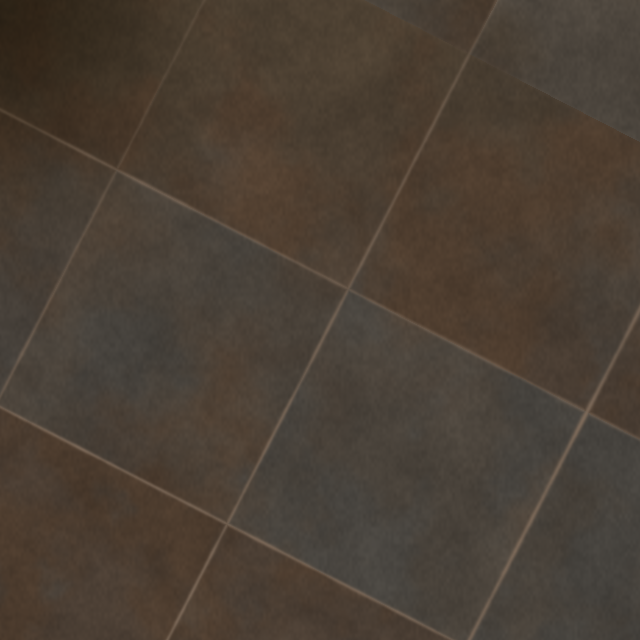
Give the GLSL for this texture, as a WebGL 1 fragment shader.

```glsl
precision highp float;
// Slanted floor of square slate tiles in brown, rust and warm grey with thin worn grout.
uniform vec2 u_resolution;

const float TILE_SIZE = 0.413;
const float TILT = 0.476;
const vec2 CORNER = vec2(0.5443, 0.5482);
const float GROUT_HALF_WIDTH = 0.0031;

const vec3 BROWN = vec3(0.297, 0.247, 0.205);
const vec3 RUST = vec3(0.312, 0.240, 0.180);
const vec3 OLIVE = vec3(0.292, 0.245, 0.190);
const vec3 SLATE = vec3(0.298, 0.270, 0.237);
const vec3 BLUE_GREY = vec3(0.277, 0.270, 0.255);
const vec3 GROUT = vec3(0.490, 0.415, 0.350);

float hash(vec2 p) {
  vec3 q = fract(vec3(p.xyx) * 0.1031);
  q += dot(q, q.yzx + 33.33);
  return fract((q.x + q.y) * q.z);
}

float noise(vec2 p) {
  vec2 i = floor(p);
  vec2 f = fract(p);
  f = f * f * (3.0 - 2.0 * f);
  float low = mix(hash(i), hash(i + vec2(1.0, 0.0)), f.x);
  float high = mix(hash(i + vec2(0.0, 1.0)), hash(i + vec2(1.0, 1.0)), f.x);
  return mix(low, high, f.y);
}

float fbm(vec2 p) {
  float sum = 0.0;
  float weight = 0.5;
  for (int i = 0; i < 5; i++) {
    sum += weight * noise(p);
    p = mat2(1.6, 1.2, -1.2, 1.6) * p + 7.3;
    weight *= 0.55;
  }
  return sum / 1.055;
}

// Canvas position to tile units; tiles widen slightly to the right.
vec2 toTileSpace(vec2 p) {
  vec2 d = p - CORNER;
  float c = cos(TILT);
  float s = sin(TILT);
  vec2 grid = vec2(c * d.x - s * d.y, s * d.x + c * d.y) / TILE_SIZE;
  grid.x -= 0.015 * grid.x * grid.x;
  return grid;
}

// Cloudy stone; alternate rows and the right-hand side turn greyer.
vec3 stoneColor(vec2 p, vec2 id) {
  vec2 q = p + 11.0 * vec2(hash(id + 40.0), hash(id + 73.0));
  float greyness = mix(0.25, 0.75, mod(id.y, 2.0)) + 0.15 * id.x;
  float cloud = fbm(q * 6.0);
  float stain = fbm(q * 7.0 + 19.0);
  float bloom = fbm(q * 6.0 + 37.0);
  float grey = smoothstep(0.25, 0.80, cloud + 0.85 * (greyness - 0.48));
  vec3 color = mix(BROWN, OLIVE, smoothstep(0.35, 1.0, p.y));
  color = mix(color, RUST, 0.85 * smoothstep(0.40, 0.68, stain));
  color = mix(color, SLATE, grey);
  float blue = smoothstep(0.48, 0.72, bloom + 0.3 * (greyness - 0.5));
  color = mix(color, BLUE_GREY, 0.7 * blue * smoothstep(1.0, 0.3, p.y));
  float mottle = 0.6 * fbm(q * 8.0 + 53.0) + 0.4 * fbm(q * 26.0 + 11.0);
  return color * (0.80 + 0.38 * mottle);
}

// Soft-edged coverage of the grout line nearest to one grid coordinate.
float groutLine(float coord, float halfWidth) {
  float d = abs(coord - floor(coord + 0.5)) * TILE_SIZE / halfWidth;
  return exp(-d * d);
}

// Grout strength: falling lines fade upward, rising lines brighten to the right.
float groutMask(vec2 grid, vec2 p) {
  vec2 line = floor(grid + 0.5);
  float wear = fbm(p * 22.0 + 5.0);
  float halfWidth = GROUT_HALF_WIDTH + 0.0016 * (wear - 0.5);
  float falling = clamp(0.54 - 0.26 * line.y - 0.08 * grid.x, 0.0, 0.85);
  falling *= 1.0 - 0.75 * step(0.5, line.y);
  float rising = clamp(0.60 + 0.22 * line.x - 0.18 * grid.y, 0.28, 0.95);
  falling *= groutLine(grid.y, halfWidth);
  rising *= groutLine(grid.x, halfWidth + 0.0007 * max(line.x, 0.0));
  return max(falling, rising) * (0.50 + 0.9 * wear);
}

void main() {
  vec2 p = gl_FragCoord.xy / u_resolution;
  vec2 grid = toTileSpace(p);
  vec2 id = floor(grid);

  vec3 color = stoneColor(p, id);
  color *= 0.98 + 0.04 * hash(id + 91.0);

  // Fine grain in the stone surface
  float grain = 0.55 * noise(p * vec2(230.0, 150.0)) + 0.45 * noise(p * 110.0 + 31.0);
  color *= 0.93 + 0.14 * grain;

  color = mix(color, GROUT, clamp(groutMask(grid, p), 0.0, 1.0));

  // Shadow deepening into the upper left corner
  float shade = 1.0 - smoothstep(0.0, 0.40, length(p - vec2(0.0, 1.0)));
  color *= mix(vec3(1.0), vec3(0.60, 0.56, 0.46), shade);

  gl_FragColor = vec4(color, 1.0);
}
```
